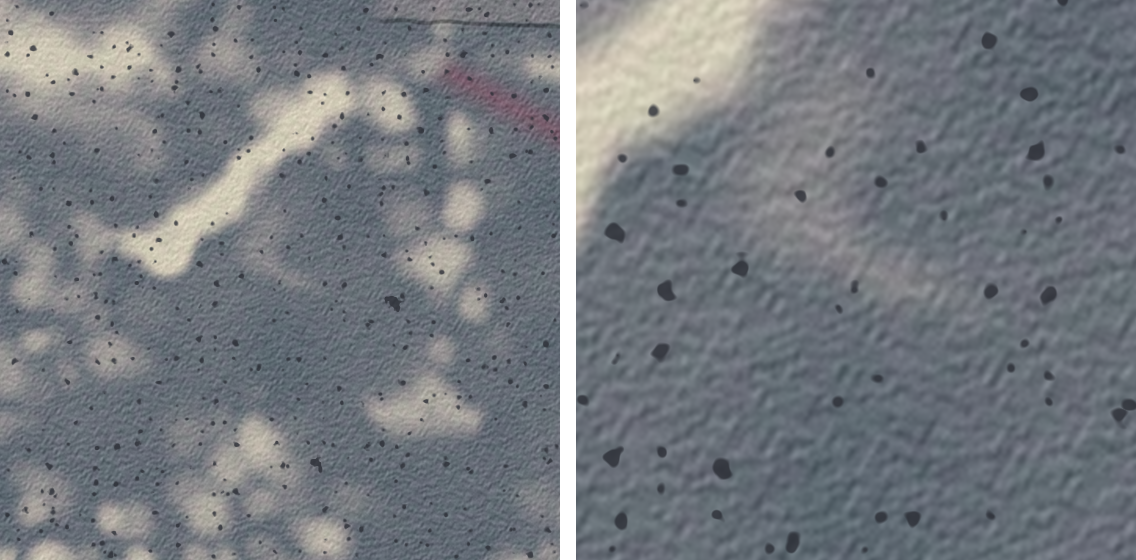
Left, the full canvas; right, a detail of the centre.
Give the GLSL for this texture, as a WebGL 2 fragment shader.

```glsl
#version 300 es
precision highp float;
// Rough blue-grey pavement under soft dappled sunlight, with specks and a faded pink stripe.
uniform vec2 u_resolution;
out vec4 fragColor;

#define SHADE_COLOR vec3(0.362, 0.402, 0.442)
#define SUN_COLOR vec3(0.82, 0.795, 0.715)
#define PINK_COLOR vec3(0.50, 0.345, 0.41)
#define SPECK_COLOR vec3(0.17, 0.18, 0.21)
#define GRAIN_SCALE 210.0
#define GRAIN_CONTRAST 0.13
#define DISC_CELL 0.07
#define DISC_STRENGTH 0.8
#define SPECK_DENSITY 0.3
#define EDGE_WARP 0.075

// Integer hash giving two values in 0..1.
vec2 hash2(vec2 cell) {
  uvec2 v = uvec2(ivec2(cell)) * 1664525u + 1013904223u;
  v.x += v.y * 1664525u;
  v.y += v.x * 1664525u;
  v ^= v >> 16u;
  v.x += v.y * 1664525u;
  v.y += v.x * 1664525u;
  v ^= v >> 16u;
  return vec2(v & 65535u) / 65535.0;
}

vec2 noise2(vec2 p) {
  vec2 i = floor(p), f = fract(p);
  f = f * f * (3.0 - 2.0 * f);
  return mix(mix(hash2(i), hash2(i + vec2(1, 0)), f.x),
             mix(hash2(i + vec2(0, 1)), hash2(i + vec2(1, 1)), f.x), f.y);
}

// Soft-edged capsule coverage.
float softBand(vec2 p, vec2 a, vec2 b, float radius, float soft) {
  vec2 ab = b - a;
  float t = clamp(dot(p - a, ab) / dot(ab, ab), 0.0, 1.0);
  return 1.0 - smoothstep(radius - soft, radius + soft, length(p - a - ab * t));
}

float joinLight(float a, float b) { return 1.0 - (1.0 - a) * (1.0 - b); }

// Overlapping blurred sun discs, denser toward the bottom.
float sunDiscs(vec2 p) {
  float light = 0.0;
  vec2 home = floor(p / DISC_CELL);
  for (int y = -1; y <= 1; y++)
    for (int x = -1; x <= 1; x++) {
      vec2 cell = home + vec2(x, y);
      vec2 center = (cell + hash2(cell + 40.0)) * DISC_CELL;
      vec2 rnd = hash2(cell + 90.0);
      float lower = smoothstep(0.45, 0.0, center.y);
      float amount = smoothstep(0.5, 0.95, noise2(center * 5.0 + 7.0).x + 0.28 * lower);
      float radius = DISC_CELL * mix(0.5, 0.95, rnd.x);
      float disc = 1.0 - smoothstep(0.2 * radius, radius, length(p - center));
      light = joinLight(light, DISC_STRENGTH * amount * mix(0.3, 1.0, rnd.y) * disc);
    }
  return light;
}

// Broad sunlit gaps plus the scattered discs.
float sunlight(vec2 uv) {
  vec2 p = uv + (noise2(uv * 13.0) - 0.5) * EDGE_WARP + (noise2(uv * 31.0) - 0.5) * 0.02;
  float light = 0.95 * softBand(p, vec2(-0.05, 0.91), vec2(0.22, 0.88), 0.062, 0.05);
  light = joinLight(light, 0.45 * softBand(p, vec2(0.05, 0.81), vec2(0.27, 0.74), 0.035, 0.04));
  light = joinLight(light, softBand(p, vec2(0.28, 0.56), vec2(0.59, 0.82), 0.045, 0.03));
  light = joinLight(light, 0.6 * softBand(p, vec2(0.15, 0.57), vec2(0.3, 0.57), 0.022, 0.03));
  light = joinLight(light, 0.3 * softBand(p, vec2(0.47, 0.59), vec2(0.54, 0.5), 0.03, 0.035));
  light = joinLight(light, 0.7 * softBand(p, vec2(0.7, 0.29), vec2(0.81, 0.28), 0.025, 0.035));
  light = joinLight(light, 0.75 * softBand(p, vec2(0.93, 0.89), vec2(1.05, 0.87), 0.035, 0.04));
  light = joinLight(light, sunDiscs(uv + (p - uv) * 0.35));
  return joinLight(light, 0.16 * noise2(uv * 8.0 + 20.0).y);
}

// Irregular dark flecks, at most one per cell.
float specks(vec2 uv, float cells, float chance, float size, float px) {
  vec2 p = uv * cells, cell = floor(p);
  vec2 rnd = hash2(cell + cells * 3.0);
  vec2 offset = p - cell - mix(vec2(0.25), vec2(0.75), hash2(cell + 300.0));
  float ragged = (noise2(uv * 180.0).x - 0.5) * size * 1.3;
  float d = length(offset) / cells - size * mix(0.45, 1.0, rnd.y) + ragged;
  return step(rnd.x, chance) * (1.0 - smoothstep(-px, px + 0.0012, d));
}

void main() {
  vec2 uv = gl_FragCoord.xy / u_resolution.y;
  float px = 1.0 / u_resolution.y;

  // Light and shade, with a slightly mauve penumbra.
  float light = sunlight(uv);
  vec3 color = mix(SHADE_COLOR, SUN_COLOR, light);
  color -= vec3(0.0, 0.07, 0.01) * light * (1.0 - light);

  // Faded stripe and the paler slab above the seam.
  float stripe = softBand(uv, vec2(0.81, 0.865), vec2(1.05, 0.735), 0.018, 0.035);
  color = mix(color, PINK_COLOR, 0.85 * stripe);
  float seamY = 0.962 - 0.03 * (uv.x - 0.65) + 0.006 * noise2(uv * 25.0).x;
  float slabSide = smoothstep(0.64, 0.71, uv.x);
  color = mix(color, vec3(0.54, 0.52, 0.53), 0.6 * slabSide * smoothstep(seamY, seamY + 0.01, uv.y));
  color *= 1.0 - 0.3 * slabSide * (1.0 - smoothstep(0.001, 0.006, abs(uv.y - seamY)));

  // Embossed grain and faint colour mottling.
  vec2 grainPos = mat2(0.87, 0.35, -0.5, 0.7) * uv * GRAIN_SCALE;
  float relief = noise2(grainPos).x - noise2(grainPos + vec2(0.65, -0.45)).x;
  float fine = noise2(uv * GRAIN_SCALE * 1.7).y - 0.5;
  color += GRAIN_CONTRAST * (relief * mix(1.0, 0.7, light) + 0.3 * fine);
  vec2 tint = noise2(uv * 65.0) - 0.5;
  color += 0.025 * (tint.x * vec3(1.0, -0.3, 0.6) + tint.y);

  // Small specks everywhere and a few larger blots.
  float dark = specks(uv, 27.0, SPECK_DENSITY, 0.0045, px);
  dark = max(dark, specks(uv + 0.37, 46.0, SPECK_DENSITY * 0.6, 0.003, px));
  dark = max(dark, specks(uv, 8.0, SPECK_DENSITY * 0.2, 0.013, px));
  color = mix(color, SPECK_COLOR, 0.8 * dark);
  fragColor = vec4(clamp(color, 0.0, 1.0), 1.0);
}
```
